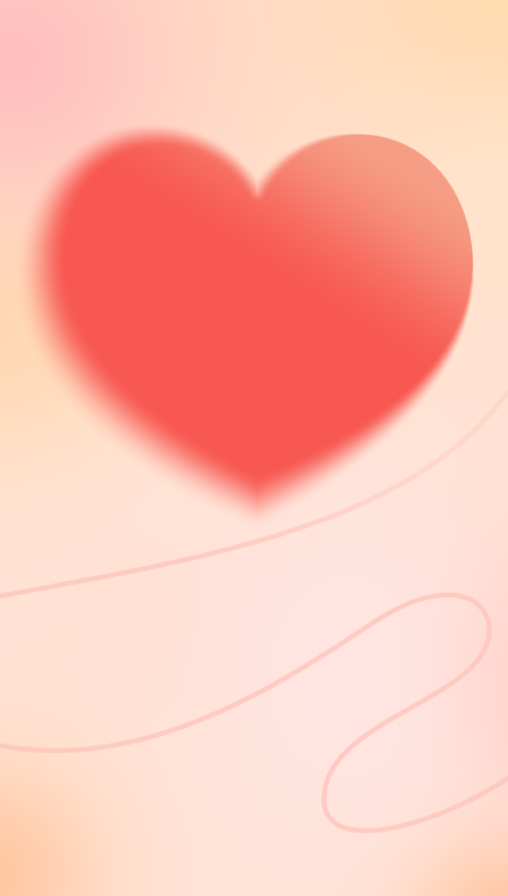
This background is drawn by a Shadertoy shader. Its source:

```glsl
// A soft red heart over a peach and pink wash, with two thin ribbons below.
// Heart and ribbons are cubic curves measured by distance; the heart's blur
// grows towards its lower left, and the wash is a stack of gaussian glows.

#define CANVAS vec2(4.36, 7.68)
#define HEART_X 2.21
#define HEART_RED vec3(0.97, 0.345, 0.318)
#define HEART_LIGHT vec3(0.96, 0.62, 0.52)
#define BLUR_GROWTH 0.08
#define RIBBON_COLOR vec3(0.995, 0.765, 0.725)
#define RIBBON_HALF_WIDTH 0.018
#define SEGMENTS 20

vec2 cubicPoint(vec2 a, vec2 b, vec2 c, vec2 d, float t) {
    float s = 1.0 - t;
    return s * s * s * a + 3.0 * s * t * (s * b + t * c) + t * t * t * d;
}

// Distance to a cubic curve; flips side at each crossing to the right of p
float cubicDistance(vec2 p, vec2 a, vec2 b, vec2 c, vec2 d, inout float side) {
    float nearest = 1e3;
    vec2 start = a;
    for (int i = 1; i <= SEGMENTS; i++) {
        vec2 end = cubicPoint(a, b, c, d, float(i) / float(SEGMENTS));
        vec2 edge = end - start, rel = p - start;
        float along = clamp(dot(rel, edge) / dot(edge, edge), 0.0, 1.0);
        nearest = min(nearest, length(rel - edge * along));
        if ((start.y > p.y) != (end.y > p.y) &&
            rel.x < edge.x * rel.y / edge.y) side = -side;
        start = end;
    }
    return nearest;
}

// Signed distance to the heart, negative inside, from one mirrored half
float heartDistance(vec2 p) {
    p.x = abs(p.x - HEART_X);
    vec2 notch = vec2(0.0, 1.65), top = vec2(0.86, 1.15);
    vec2 flank = vec2(1.85, 2.28), tip = vec2(0.0, 4.30);
    float side = 1.0;
    float d = cubicDistance(p, notch, vec2(0.17, 1.35), vec2(0.48, 1.15), top, side);
    d = min(d, cubicDistance(p, top, vec2(1.45, 1.15), vec2(1.85, 1.65), flank, side));
    d = min(d, cubicDistance(p, flank, vec2(1.85, 3.20), vec2(0.95, 3.85), tip, side));
    return d * side;
}

float upperRibbon(vec2 p) {
    float side = 1.0;
    return cubicDistance(p, vec2(0.0, 5.11), vec2(1.50, 4.82),
                         vec2(3.50, 4.56), vec2(4.36, 3.36), side);
}

// Long wave, round turn, diagonal return and a second turn
float lowerRibbon(vec2 p) {
    vec2 rise = vec2(3.00, 5.47), crest = vec2(3.85, 5.10);
    vec2 right = vec2(4.20, 5.40), left = vec2(2.78, 6.85), base = vec2(3.14, 7.12);
    float side = 1.0;
    float d = cubicDistance(p, vec2(0.0, 6.39), vec2(1.10, 6.60), vec2(2.15, 6.03), rise, side);
    d = min(d, cubicDistance(p, rise, vec2(3.30, 5.27), vec2(3.55, 5.10), crest, side));
    d = min(d, cubicDistance(p, crest, vec2(4.08, 5.10), vec2(4.20, 5.24), right, side));
    d = min(d, cubicDistance(p, right, vec2(4.20, 6.00), vec2(2.78, 6.15), left, side));
    d = min(d, cubicDistance(p, left, vec2(2.78, 7.03), vec2(2.91, 7.12), base, side));
    return min(d, cubicDistance(p, base, vec2(3.52, 7.12), vec2(4.05, 6.88), vec2(4.36, 6.67), side));
}

float glow(vec2 p, vec2 center, vec2 radius) {
    vec2 q = (p - center) / radius;
    return exp(-dot(q, q));
}

vec3 wash(vec2 p) {
    vec3 c = mix(vec3(1.0, 0.865, 0.78), vec3(1.0, 0.89, 0.83), smoothstep(0.0, 4.5, p.y));
    c = mix(c, vec3(1.0, 0.90, 0.80), 0.7 * glow(p, vec2(4.3, 1.6), vec2(1.3, 1.3)));
    c = mix(c, vec3(1.0, 0.86, 0.69), glow(p, vec2(4.4, 0.0), vec2(1.5, 0.9)));
    c = mix(c, vec3(1.0, 0.85, 0.70), glow(p, vec2(0.0, 2.8), vec2(1.1, 1.1)));
    c = mix(c, vec3(1.0, 0.755, 0.745), glow(p, vec2(0.1, 0.5), vec2(1.4, 1.3)));
    c = mix(c, vec3(1.0, 0.872, 0.815), 0.7 * glow(p, vec2(1.3, 5.4), vec2(1.1, 0.6)));
    c = mix(c, vec3(1.0, 0.895, 0.885), glow(p, vec2(3.0, 5.8), vec2(1.4, 1.7)));
    c = mix(c, vec3(1.0, 0.825, 0.80), 0.9 * glow(p, vec2(4.6, 5.9), vec2(0.65, 1.3)));
    c = mix(c, vec3(1.0, 0.78, 0.63), glow(p, vec2(-0.1, 7.5), vec2(0.9, 0.9)));
    return mix(c, vec3(1.0, 0.78, 0.65), glow(p, vec2(4.4, 7.8), vec2(0.8, 0.6)));
}

void mainImage(out vec4 fragColor, in vec2 fragCoord) {
    // Canvas coordinates with y running down
    vec2 uv = fragCoord / iResolution.xy;
    vec2 p = vec2(uv.x, 1.0 - uv.y) * CANVAS;
    float pixel = CANVAS.y / iResolution.y;
    vec3 color = wash(p);

    // Ribbons, the upper one fading to the right
    float soft = max(pixel, 0.012);
    float inner = RIBBON_HALF_WIDTH - soft * 0.5, outer = RIBBON_HALF_WIDTH + soft;
    float upper = 1.0 - smoothstep(inner, outer, upperRibbon(p));
    float lower = 1.0 - smoothstep(inner, outer, lowerRibbon(p));
    upper *= mix(0.75, 0.35, smoothstep(1.5, 4.3, p.x));
    color = mix(color, RIBBON_COLOR, max(upper, 0.75 * lower));

    // Heart with a sharp upper right and a blurred lower left
    float reach = dot(p - vec2(4.06, 2.28), vec2(-0.753, 0.66));
    float blur = max(pixel, 0.01 + BLUR_GROWTH * max(reach, 0.0));
    float cover = 1.0 - smoothstep(-blur, blur, heartDistance(p));
    float light = smoothstep(-0.15, 1.4, dot(p - vec2(2.65, 2.45), vec2(0.54, -0.84)));
    color = mix(color, mix(HEART_RED, HEART_LIGHT, light), cover);

    fragColor = vec4(color, 1.0);
}
```
